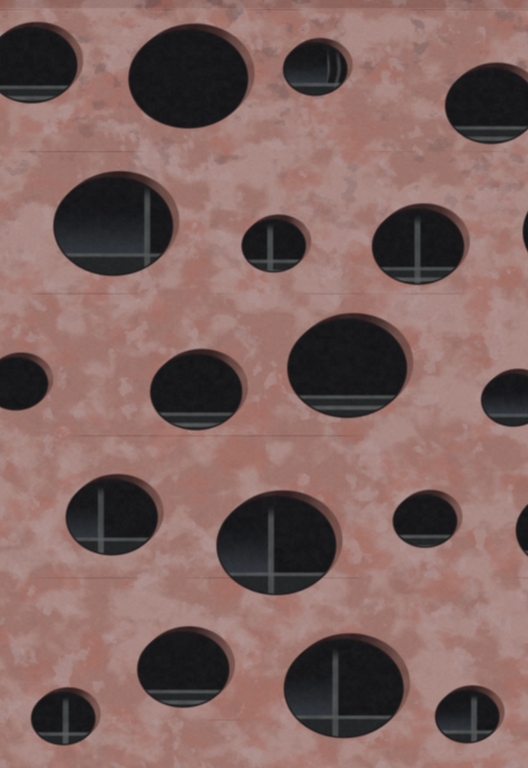
Reproduce this pattern procedurally as a Shadertoy shader.

```glsl
// A mottled pink stone wall pierced by oval windows of three sizes.
// The stone is layered value noise; the windows sit one per cell of a jittered
// brick grid, each with a shaded reveal, dark glass, rails and reflections.

float hash(vec2 p) {
    return fract(sin(dot(p, vec2(127.1, 311.7))) * 43758.5453);
}

float noise(vec2 p) {
    vec2 i = floor(p), f = fract(p);
    f = f * f * (3.0 - 2.0 * f);
    return mix(mix(hash(i), hash(i + vec2(1, 0)), f.x),
               mix(hash(i + vec2(0, 1)), hash(i + vec2(1, 1)), f.x), f.y);
}

float fbm(vec2 p) {
    float sum = 0.0, amp = 0.5;
    for (int k = 0; k < 4; k++) {
        sum += amp * noise(p);
        p = mat2(1.6, 1.2, -1.2, 1.6) * p + 7.3;
        amp *= 0.5;
    }
    return sum / 0.9375;
}

// Approximate signed distance to an ellipse with radii r
float ellipse(vec2 p, vec2 r) {
    float k = length(p / r);
    return k * (k - 1.0) / max(length(p / (r * r)), 0.001);
}

// Soft-edged coverage of a shape from its signed distance
float cover(float d) {
    return smoothstep(0.002, -0.002, d);
}

float bar(float x, float halfWidth) {
    return cover(abs(x) - halfWidth);
}

vec3 stone(vec2 p) {
    vec2 warp = 0.012 * vec2(noise(p * 45.0), noise(p * 45.0 + 31.0));
    float blotch = fbm((p + warp) * vec2(30.0, 36.0));
    float broad = fbm(p * 6.0 + 11.0);
    vec3 col = mix(vec3(0.615, 0.455, 0.425), vec3(0.665, 0.535, 0.515),
                   smoothstep(0.36, 0.66, blotch + 0.5 * (broad - 0.5)));

    // Redder stains and pale violet flecks
    float stain = smoothstep(0.52, 0.74, fbm(p * vec2(24.0, 30.0) + 53.0));
    col = mix(col, vec3(0.64, 0.425, 0.385), 0.65 * stain);
    float fleck = smoothstep(0.6, 0.76, fbm(p * 48.0 + 87.0));
    col = mix(col, vec3(0.68, 0.575, 0.57), 0.6 * fleck);

    // Grey weathering, strongest near the top
    float grime = smoothstep(0.58, 0.76, fbm(p * vec2(46.0, 58.0) + 141.0));
    col = mix(col, vec3(0.46, 0.36, 0.36), grime * mix(0.12, 0.5, smoothstep(0.6, 0.95, p.y)));

    // Faint, broken panel joints
    float joint = bar(mod(p.y + 0.03, 0.185) - 0.0925, 0.0005);
    col -= 0.09 * joint * smoothstep(0.35, 0.65, noise(p * vec2(14.0, 5.0)));
    return col - 0.06 * smoothstep(0.988, 0.991, p.y);
}

// Interior seen through the glass; q is relative to the window, r its radii
vec3 glass(vec2 q, vec2 r, vec2 id) {
    vec3 col = vec3(0.092, 0.092, 0.1) + 0.02 * (noise(q * 150.0 + id * 9.0) - 0.5);
    float kind = hash(id + 4.7);
    float post = (hash(id + 8.1) - 0.3) * r.x;
    float rail = -0.58 * r.y;

    // Bluish reflection in one pane, or pale curtain folds
    float pane = cover(q.x - post) * cover(rail - q.y) * smoothstep(0.4, -0.7, q.y / r.y);
    col = mix(col, vec3(0.23, 0.25, 0.28), 0.75 * pane * step(0.55, kind));
    float folds = pow(0.5 + 0.5 * sin(q.x * 430.0 + 3.0 * noise(q * 35.0)), 3.0);
    col += 0.16 * folds * cover(post - q.x) * step(0.84, kind) * smoothstep(0.9, 0.2, q.y / r.y);

    // Window posts and rails, with a dim sill below
    vec3 metal = vec3(0.31, 0.32, 0.32) + 0.06 * noise(q * 90.0 + id);
    float hasRail = step(0.2, kind);
    col = mix(col, vec3(0.17, 0.18, 0.185), 0.6 * hasRail * cover(q.y - rail));
    col = mix(col, metal, 0.8 * hasRail * bar(q.y - rail, 0.0022));
    float secondRail = step(0.2, kind) * step(kind, 0.5);
    col = mix(col, metal, 0.85 * secondRail * bar(q.y - rail + 0.014, 0.0026));
    float hasPost = step(0.42, kind) * step(kind, 0.84);
    col = mix(col, metal, 0.75 * hasPost * bar(q.x - post, 0.0038) * smoothstep(0.85, 0.5, q.y / r.y));
    return col;
}

void mainImage(out vec4 fragColor, in vec2 fragCoord) {
    vec2 p = fragCoord / iResolution.y;
    vec3 col = stone(p);

    // Brick grid; each row cycles through the three sizes from a random start
    float row = floor(p.y / 0.2);
    vec2 cell = vec2(p.x / 0.2 + 0.5 * mod(row, 2.0) + 0.25, p.y / 0.2);
    vec2 id = floor(cell);
    float size = mod(id.x + floor(3.0 * hash(vec2(row, 2.3))), 3.0);
    vec2 r = vec2(0.042 + 0.018 * size) * vec2(1.0, 0.83);
    vec2 jitter = vec2(hash(id + 1.3), hash(id + 6.9)) * 2.0 - 1.0;
    vec2 q = (fract(cell) - 0.5) * 0.2 - jitter * (0.088 - r);

    // Reveal: shadowed at the top, catching light toward the right
    vec2 shift = vec2(0.007, 0.006) * (0.7 + r.x * 6.0);
    float lit = smoothstep(-0.1, 1.0, q.x / r.x - 0.25 * q.y / r.y);
    vec3 reveal = mix(vec3(0.21, 0.14, 0.14), vec3(0.47, 0.33, 0.305), lit);
    reveal += 0.05 * (noise(p * 80.0) - 0.5);
    col = mix(col, reveal, cover(ellipse(q - shift, r)));

    // Glass with a thin dark rim
    float d = ellipse(q, r);
    vec3 inside = mix(glass(q, r, id), vec3(0.12, 0.1, 0.105), smoothstep(-0.004, 0.0, d));
    col = mix(col, inside, cover(d));

    // Fine grain
    col += 0.018 * (noise(p * 330.0) - 0.5);
    fragColor = vec4(col, 1.0);
}
```
